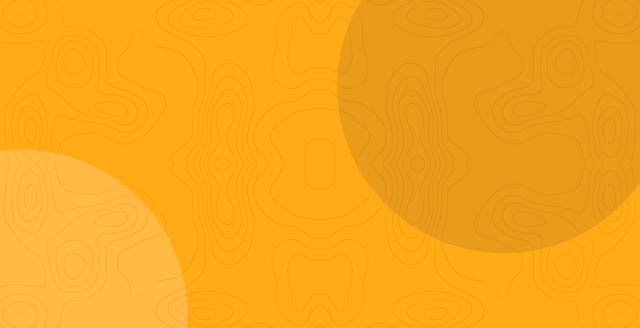
Write a WebGL 1 fragment shader that draws this background.

```glsl
precision highp float;

// Amber backdrop with two large flat discs, one ochre and one pale.
// Faint contour lines trace a height field of soft humps and value noise,
// folded about the canvas centre so that the four quarters mirror each other.

uniform vec2 u_resolution;

float hash(vec2 p) {
  return fract(sin(dot(p, vec2(127.1, 311.7))) * 43758.5453);
}

float noise(vec2 p) {
  vec2 i = floor(p), f = fract(p);
  f = f * f * f * (f * (f * 6.0 - 15.0) + 10.0);
  return mix(mix(hash(i), hash(i + vec2(1.0, 0.0)), f.x),
             mix(hash(i + vec2(0.0, 1.0)), hash(i + 1.0), f.x), f.y);
}

float hump(vec2 p, vec2 centre, vec2 size) {
  vec2 d = (p - centre) / size;
  return exp(-dot(d, d));
}

// Terrain in one folded quarter: x and y run outward from the centre
float terrain(vec2 p) {
  vec2 q = abs(p);
  q += 0.035 * (vec2(noise(q * 9.0), noise(q * 9.0 + 31.0)) - 0.5);
  float h = 0.22 * noise(q * 5.0 + 4.0) + 0.06 * noise(q * 13.0);
  h += 0.75 * hump(q, vec2(0.0, 0.37), vec2(0.15, 0.17));
  h -= 0.25 * hump(q, vec2(0.0, 0.43), vec2(0.045, 0.13));
  h += 0.70 * hump(q, vec2(0.29, 0.12), vec2(0.07, 0.20));
  h += 0.40 * hump(q, vec2(0.28, 0.0), vec2(0.17, 0.05));
  h += 0.50 * hump(q, vec2(0.34, 0.46), vec2(0.11, 0.06));
  h += 0.55 * hump(q, vec2(0.63, 0.17), vec2(0.11, 0.07));
  h += 0.60 * hump(q, vec2(0.75, 0.31), vec2(0.08, 0.09));
  h += 0.55 * hump(q, vec2(0.88, 0.08), vec2(0.06, 0.12));
  return h + 0.50 * hump(q, vec2(0.91, 0.46), vec2(0.10, 0.07));
}

// Thin lines at even height steps, fading out on flat ground
float contours(vec2 p, float pixel) {
  float e = 0.002, steps = 8.0;
  float h = terrain(p) * steps;
  vec2 slope = vec2(terrain(p + vec2(e, 0.0)) - terrain(p - vec2(e, 0.0)),
                    terrain(p + vec2(0.0, e)) - terrain(p - vec2(0.0, e)));
  float steepness = length(slope) * steps / (2.0 * e);
  float d = abs(fract(h) - 0.5) / max(steepness, 1.0);
  float line = 1.0 - smoothstep(0.0, 0.0016 + 0.5 * pixel, d);
  return line * smoothstep(2.0, 9.0, steepness);
}

float disc(vec2 p, vec2 centre, float radius, float pixel) {
  return 1.0 - smoothstep(-0.75 * pixel, 0.75 * pixel,
                          length(p - centre) - radius);
}

void main() {
  float pixel = 1.0 / u_resolution.y;
  vec2 p = gl_FragCoord.xy * pixel;
  vec2 middle = 0.5 * u_resolution * pixel;

  // Flat ground and discs
  vec3 colour = vec3(1.0, 0.67, 0.09);
  float ochre = disc(p, vec2(1.536, 0.736), 0.508, pixel);
  float pale = disc(p, vec2(0.064, 0.036), 0.508, pixel);
  colour = mix(colour, vec3(0.91, 0.61, 0.10), ochre);
  colour = mix(colour, vec3(1.0, 0.73, 0.27), pale);

  // Contour tint, uneven in strength along the lines
  float strength = 0.55 + 0.45 * noise(abs(p - middle) * 7.0 + 17.0);
  float line = contours(p - middle, pixel) * strength;
  colour *= 1.0 - line * vec3(0.045, 0.06, 0.08);

  gl_FragColor = vec4(colour, 1.0);
}
```
